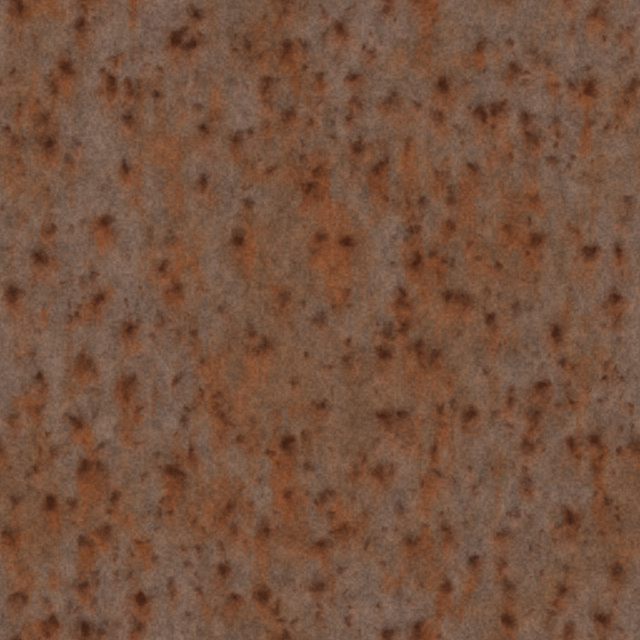
This texture is drawn by a three.js fragment shader. Its source:

```glsl
#define STEEL vec3(0.462, 0.366, 0.312)
#define BROWN vec3(0.452, 0.327, 0.245)
#define RUST vec3(0.490, 0.275, 0.160)
#define PIT vec3(0.235, 0.115, 0.070)
#define BIG_CELLS 21.0
#define SMALL_CELLS 43.0
#define BIG_CHANCE 0.46
#define SMALL_CHANCE 0.42
#define GRAIN 0.30
#define MOTTLE 0.34

varying vec2 vUv;

float hash(vec2 p) {
  vec3 q = fract(p.xyx * vec3(0.1031, 0.1030, 0.0973));
  q += dot(q, q.yzx + 33.33);
  return fract((q.x + q.y) * q.z);
}

// Value noise that wraps after a whole number of cells
float noise(vec2 uv, vec2 cells, float seed) {
  vec2 p = uv * cells;
  vec2 i = floor(p);
  vec2 f = fract(p);
  f = f * f * (3.0 - 2.0 * f);
  vec2 lo = mod(i, cells) + seed;
  vec2 hi = mod(i + 1.0, cells) + seed;
  float bottom = mix(hash(lo), hash(vec2(hi.x, lo.y)), f.x);
  float top = mix(hash(vec2(lo.x, hi.y)), hash(hi), f.x);
  return mix(bottom, top, f.y);
}

float fbm(vec2 uv, vec2 cells, float seed) {
  float sum = 0.0;
  float weight = 0.5;
  for (int octave = 0; octave < 5; octave++) {
    sum += weight * noise(uv, cells, seed);
    cells *= 2.0;
    seed += 19.0;
    weight *= 0.55;
  }
  return sum / 1.055;
}

// Scattered corrosion: x is the dark pit, y the rust running down from it
vec2 corrosion(vec2 uv, float cells, float chance, float seed) {
  vec2 p = uv * cells;
  vec2 cell = floor(p);
  vec2 result = vec2(0.0);
  for (int j = -1; j <= 2; j++) {
    for (int i = -1; i <= 1; i++) {
      vec2 id = cell + vec2(float(i), float(j));
      vec2 key = mod(id, cells) + seed;
      vec2 jitter = vec2(hash(key + 7.0), hash(key + 61.0));
      vec2 d = p - id - 0.15 - 0.7 * jitter;
      float present = step(hash(key), chance);
      float size = mix(0.45, 1.0, hash(key + 113.0));

      vec2 pit = d / size;
      pit.y *= pit.y < 0.0 ? 0.75 : 1.1;
      vec2 run = d + vec2(0.0, 0.22);
      run.y *= run.y < 0.0 ? 0.5 : 1.1;
      run /= size;

      float dark = size * exp(-13.0 * dot(pit, pit));
      float stain = size * exp(-6.0 * dot(run, run));
      result = max(result, present * vec2(dark, stain));
    }
  }
  return result;
}

void main() {
  // Ragged outlines
  vec2 warp = vec2(fbm(vUv, vec2(48.0), 11.0), fbm(vUv, vec2(48.0), 83.0)) - 0.5;
  vec2 uv = vUv + 0.026 * warp;

  // Broad patches and faint vertical runs
  float patches = fbm(vUv, vec2(7.0, 5.0), 23.0);
  float runs = fbm(vUv, vec2(36.0, 5.0), 41.0);
  float blotches = fbm(uv, vec2(30.0, 22.0), 151.0);
  float tint = 0.4 * patches + 0.3 * runs + 0.3 * blotches;
  vec3 color = mix(STEEL, BROWN, smoothstep(0.38, 0.60, tint));

  // Rust stains and pits in two sizes
  vec2 big = corrosion(uv, BIG_CELLS, BIG_CHANCE, 5.0);
  vec2 small = corrosion(uv, SMALL_CELLS, SMALL_CHANCE, 211.0);
  float cluster = smoothstep(0.30, 0.65, fbm(vUv, vec2(9.0, 8.0), 67.0));
  float speckle = fbm(vUv, vec2(90.0), 97.0);
  float stain = big.y * 0.95 + small.y * 0.45 * cluster;
  stain += 0.7 * smoothstep(0.50, 0.72, 0.5 * (runs + blotches));
  stain *= 0.55 + 0.9 * speckle;
  color = mix(color, RUST, clamp(stain * 0.85, 0.0, 0.88));

  float pits = max(big.x * 1.0, small.x * (0.25 + 0.45 * cluster));
  pits *= 0.35 + 1.2 * speckle;
  color = mix(color, PIT, clamp(pits * 0.88, 0.0, 0.85));

  // Mottled shade and fine grain
  float mottle = fbm(vUv, vec2(56.0, 44.0), 131.0) - 0.5;
  float grain = 0.6 * noise(vUv, vec2(256.0), 173.0) + 0.4 * noise(vUv, vec2(400.0), 307.0) - 0.5;
  color *= 1.02 + MOTTLE * mottle + GRAIN * grain;
  gl_FragColor = vec4(color, 1.0);
}
```
